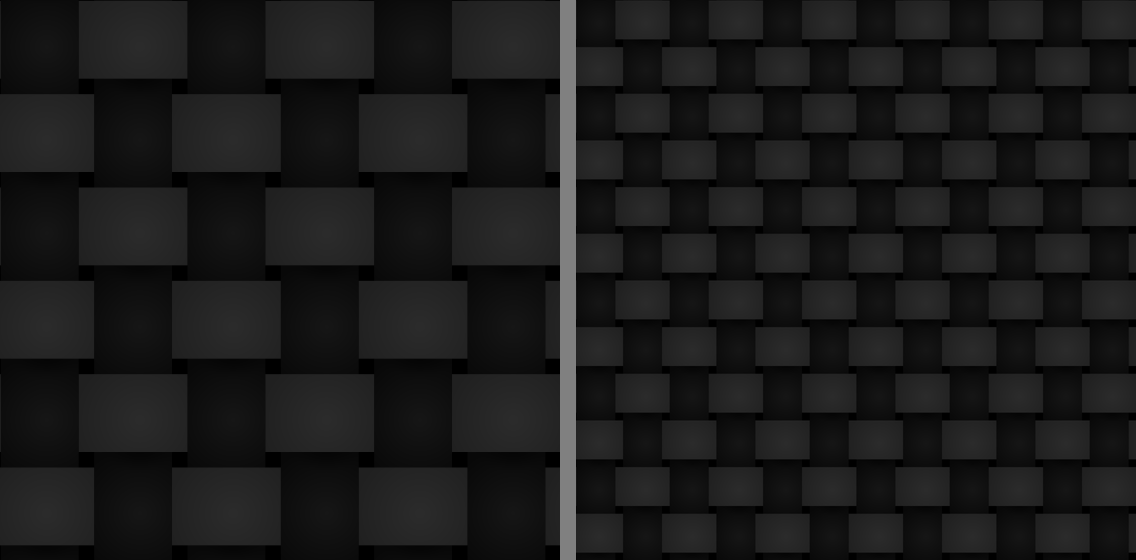
Left, the tile; right, the same tile 2 across and 2 down.
A WebGL 1 fragment shader for this pattern:

```glsl
precision highp float;
// Dark basket weave: light horizontal bands over dim vertical bands, black gaps.

uniform vec2 u_resolution;

const float REPEATS = 3.0;                  // each repeat is two by two crossings
const float HALF_GAP = 0.083;               // in crossings, as all lengths below
const vec2 WEAVE_OFFSET = vec2(0.074);
const vec2 GLOW_CENTRE = vec2(0.074);       // highlight sits right and below centre
const float GLOW_RADIUS = 0.72;
const float UNDERLAP = 0.03;                // vertical band tucked under horizontal
const float SHADOW_STRENGTH = 0.45;
const vec3 GAP_COLOUR = vec3(0.0);
const vec3 HORIZONTAL_LIGHT = vec3(0.170);
const vec3 HORIZONTAL_DARK = vec3(0.125);
const vec3 VERTICAL_LIGHT = vec3(0.086);
const vec3 VERTICAL_DARK = vec3(0.032);

// Antialiased coverage of a centred rectangle.
float boxCoverage(vec2 p, vec2 halfSize, float pixel) {
  vec2 inside = clamp((halfSize - abs(p)) / pixel + 0.5, 0.0, 1.0);
  return inside.x * inside.y;
}

// Signed offset from the nearest visible band along its length.
float alongBand(float position, float lane) {
  return mod(position + lane + 0.5, 2.0) - 1.0;
}

vec3 radialShade(vec2 p, vec3 light, vec3 dark) {
  return mix(light, dark, clamp(length(p - GLOW_CENTRE) / GLOW_RADIUS, 0.0, 1.0));
}

void main() {
  // Crossing coordinates with y pointing down.
  vec2 uv = gl_FragCoord.xy / u_resolution;
  vec2 p = vec2(uv.x, 1.0 - uv.y) * REPEATS * 2.0 + WEAVE_OFFSET;
  float pixel = REPEATS * 2.0 / min(u_resolution.x, u_resolution.y);
  vec2 lane = floor(p);
  vec2 across = fract(p) - 0.5;

  vec2 horizontal = vec2(alongBand(p.x, lane.y + 1.0), across.y);
  vec2 vertical = vec2(across.x, alongBand(p.y, lane.x));
  float halfLength = 0.5 + HALF_GAP;
  float halfWidth = 0.5 - HALF_GAP;

  // Vertical bands, with a soft shadow where they emerge at the top.
  vec3 verticalColour = radialShade(vertical, VERTICAL_LIGHT, VERTICAL_DARK);
  vec2 fromTop = vertical - vec2(GLOW_CENTRE.x, -halfLength);
  float shadow = 1.0 - smoothstep(0.0, 0.42, length(fromTop * vec2(1.0, 1.8)));
  verticalColour *= 1.0 - SHADOW_STRENGTH * shadow;

  vec3 colour = mix(GAP_COLOUR, verticalColour,
    boxCoverage(vertical, vec2(halfWidth, halfLength + UNDERLAP), pixel));

  // Horizontal bands on top.
  vec3 horizontalColour = radialShade(horizontal, HORIZONTAL_LIGHT, HORIZONTAL_DARK);
  colour = mix(colour, horizontalColour,
    boxCoverage(horizontal, vec2(halfLength, halfWidth), pixel));

  gl_FragColor = vec4(colour, 1.0);
}
```
